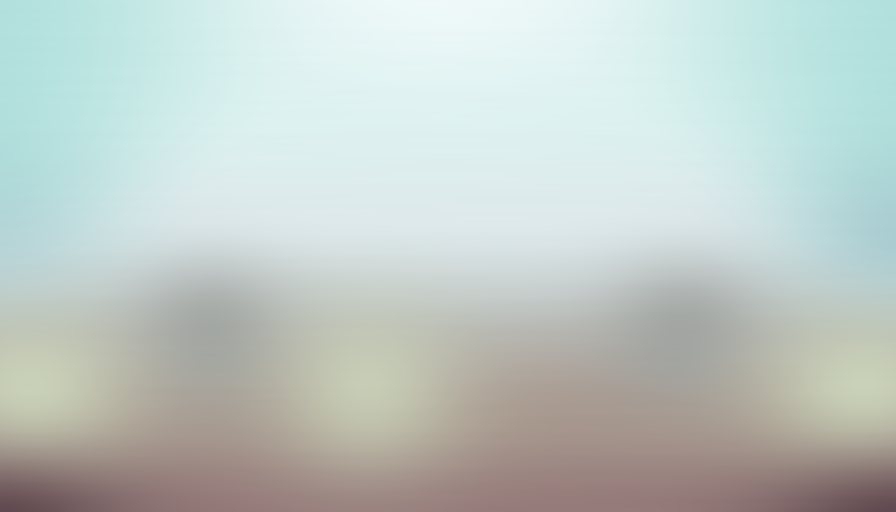
This background is drawn by a WebGL 1 fragment shader. Its source:

```glsl
precision highp float;
// Soft defocused landscape: pale aqua sky over a hazy, earthy ground.
// A vertical ramp is tinted by Gaussian glows, most of them mirrored
// about the centre line, and finished with faint horizontal streaks.

uniform vec2 u_resolution;

#define PLUM  vec3(0.585, 0.485, 0.480)
#define CLAY  vec3(0.655, 0.595, 0.555)
#define MIST  vec3(0.740, 0.760, 0.750)
#define HAZE  vec3(0.870, 0.915, 0.925)
#define AQUA  vec3(0.860, 0.945, 0.940)
#define MINT  vec3(0.695, 0.880, 0.865)
#define BLUE  vec3(0.640, 0.785, 0.805)
#define CREAM vec3(0.795, 0.830, 0.730)
#define SLATE vec3(0.615, 0.630, 0.620)
#define SHADE vec3(0.320, 0.230, 0.260)
#define STREAK_STRENGTH 0.006

// Elliptical Gaussian falloff, 1 at the centre.
float glow(vec2 p, vec2 centre, vec2 radius) {
  vec2 d = (p - centre) / radius;
  return exp(-dot(d, d));
}

vec2 hashGradient(vec2 cell) {
  float angle = 6.2832 * fract(sin(dot(cell, vec2(127.1, 311.7))) * 4375.85);
  return vec2(cos(angle), sin(angle));
}

float gradientNoise(vec2 p) {
  vec2 i = floor(p);
  vec2 f = p - i;
  vec2 w = f * f * f * (f * (f * 6.0 - 15.0) + 10.0);
  vec2 e = vec2(0.0, 1.0);
  float low = mix(dot(hashGradient(i), f),
                  dot(hashGradient(i + e.yx), f - e.yx), w.x);
  float high = mix(dot(hashGradient(i + e.xy), f - e.xy),
                   dot(hashGradient(i + e.yy), f - e.yy), w.x);
  return mix(low, high, w.y);
}

// Ground to sky, with overlapping transitions.
vec3 verticalRamp(float y) {
  vec3 color = mix(PLUM, CLAY, smoothstep(0.0, 0.2, y));
  color = mix(color, MIST, smoothstep(0.17, 0.45, y));
  color = mix(color, HAZE, smoothstep(0.34, 0.58, y));
  return mix(color, AQUA, smoothstep(0.55, 0.8, y));
}

void main() {
  vec2 uv = gl_FragCoord.xy / u_resolution;
  vec3 color = verticalRamp(uv.y);

  // Mint sides of the sky, reaching further inward near the top
  float inner = mix(0.26, 0.10, smoothstep(0.55, 1.0, uv.y));
  float sides = smoothstep(inner, 0.52, abs(uv.x - 0.5));
  color = mix(color, MINT, sides * smoothstep(0.40, 0.70, uv.y));

  // White light from the top centre
  color = mix(color, vec3(0.95, 0.98, 0.98),
              0.9 * glow(uv, vec2(0.5, 1.05), vec2(0.21, 0.20)));

  // Mirrored pairs: cool edges, slate shadows, cream patches, dark corners
  for (int i = 0; i < 2; i++) {
    float right = float(i);
    vec2 p = vec2(mix(uv.x, 1.0 - uv.x, right), uv.y);
    color = mix(color, BLUE, mix(0.55, 0.85, right)
                * glow(p, vec2(-0.02, 0.54), vec2(0.13, 0.15)));
    color = mix(color, SLATE, 0.85
                * glow(p, vec2(0.235, 0.345), vec2(0.085, 0.13)));
    color = mix(color, CREAM, 0.95
                * glow(p, vec2(0.035, 0.245), vec2(0.115, 0.14)));
    color = mix(color, SHADE, 0.85
                * glow(p, vec2(-0.01, -0.03), vec2(0.15, 0.12)));
  }

  // Central cream patch, left of the middle
  color = mix(color, CREAM, 0.85
              * glow(uv, vec2(0.41, 0.245), vec2(0.105, 0.16)));

  // Faint horizontal streaks
  color += STREAK_STRENGTH * gradientNoise(uv * vec2(5.0, 70.0));

  gl_FragColor = vec4(clamp(color, 0.0, 1.0), 1.0);
}
```
